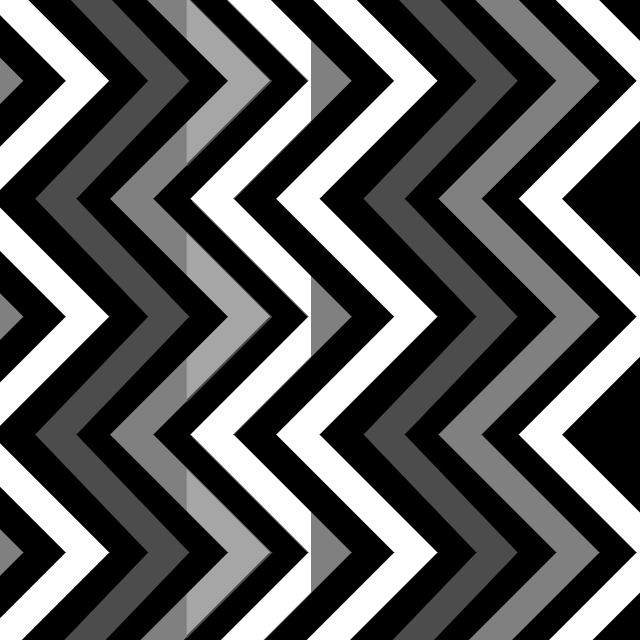
Reproduce this pattern procedurally as a WebGL 2 fragment shader.

```glsl
#version 300 es
precision highp float;
// Vertical chevron stripes in white and greys on black, two tiles across.
// A triangle wave bends x into a stripe coordinate; the tiles show a visible
// seam, and the left tile has a lightened band with thin worn edges.

uniform vec2 u_resolution;
out vec4 fragColor;

const float TILE = 0.5130;    // horizontal repeat
const float ZIGZAG = 0.3685;  // vertical repeat
const float SEAM = 0.4857;    // x where the two tiles meet

// Coverage of a band of given half width, d away from its centre line
float band(float d, float halfWidth, float blur) {
    return clamp((halfWidth - abs(d)) / blur + 0.5, 0.0, 1.0);
}

// Signed distance to the nearest tiled copy of a stripe centre
float tiled(float s, float center) {
    float d = s - center;
    return d - TILE * floor(d / TILE + 0.5);
}

float step01(float edge, float x, float blur) {
    return clamp((x - edge) / blur + 0.5, 0.0, 1.0);
}

void main() {
    vec2 p = gl_FragCoord.xy / u_resolution;
    float pixel = 1.0 / min(u_resolution.x, u_resolution.y);
    float blur = 1.4 * pixel;

    // Height from the nearest right-pointing tip, and the bent coordinates
    float rise = (fract((p.y - 0.8737) / ZIGZAG + 0.5) - 0.5) * ZIGZAG;
    float s = p.x + abs(rise);
    float steep = p.x + 0.958 * abs(rise);
    float upper = step01(0.0, rise, pixel);

    // Middle grey stripe, lightened in part of the left tile
    float patchArea = step01(0.2917, p.x, pixel) * (1.0 - step(0.5, p.x));
    float midGrey = mix(0.50, 0.65, patchArea);

    // Stripe beside the seam: white on its left, grey on its right
    float local = mod(min(p.x, 0.998) - SEAM, TILE);
    float inTip = 1.0 - step01(0.12, local, pixel);
    float seamTone = mix(1.0, 0.50, inTip);

    // Lay the stripes over black
    float tone = 0.0;
    tone = mix(tone, 1.00, band(tiled(s, 0.6497), 0.0339, blur));
    tone = mix(tone, 0.30, band(tiled(steep, 0.7767), 0.0322, blur));
    tone = mix(tone, midGrey, band(tiled(s, 0.9030), 0.0338, blur));
    tone = mix(tone, seamTone, band(tiled(s, 0.5156), 0.0339, blur));

    // Dark fringe on the light band, wider below the tips
    float fringe = band(s - 0.4236, mix(0.0023, 0.0011, upper), blur);
    tone = mix(tone, 0.30, fringe * patchArea);

    // Hairlines along the white stripe left of the seam
    float nearSeam = step(0.30, p.x) * step(p.x, SEAM);
    float hairline = band(s - 0.4812, 0.0010, blur) * upper
                   + band(s - 0.5492, 0.0009, blur) * (1.0 - upper) * step(0.36, p.x);
    tone = mix(tone, 0.40, hairline * nearSeam);

    // Nothing is drawn past the last stripe
    tone *= 1.0 - step(1.08, s);
    fragColor = vec4(vec3(tone), 1.0);
}
```
